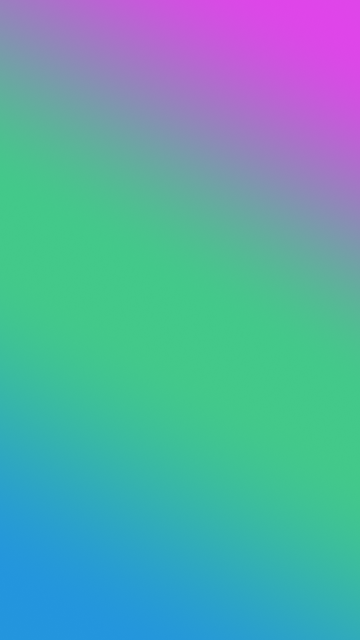
This background is drawn by a Shadertoy shader. Its source:

```glsl
// A soft diagonal sweep from magenta through green to blue.
// Depth below a tilted line drives two smooth blends between three colours,
// and a faint dither keeps the long ramps free of banding.

const vec3 MAGENTA = vec3(0.875, 0.270, 0.915);
const vec3 GREEN   = vec3(0.262, 0.787, 0.540);
const vec3 BLUE    = vec3(0.138, 0.585, 0.868);

// Distance down the canvas, sinking towards the right by the given tilt.
float tiltedDepth(vec2 uv, float tilt) {
    return 1.0 - uv.y - tilt * uv.x;
}

// Three colours joined by two eased ramps; each range holds start and end.
vec3 threeColourRamp(float depth, vec2 upperRange, vec2 lowerRange) {
    float toGreen = smoothstep(upperRange.x, upperRange.y, depth);
    float toBlue = smoothstep(lowerRange.x, lowerRange.y, depth);
    return mix(mix(MAGENTA, GREEN, toGreen), BLUE, toBlue);
}

float hash(vec2 p) {
    return fract(sin(dot(p, vec2(12.99, 78.23))) * 43758.5);
}

void mainImage(out vec4 fragColor, in vec2 fragCoord) {
    vec2 uv = fragCoord / iResolution.xy;

    // Diagonal gradient
    float depth = tiltedDepth(uv, 0.315);
    vec3 colour = threeColourRamp(depth, vec2(-0.265, 0.305), vec2(0.405, 0.915));

    // Dither of one colour step
    colour += (hash(fragCoord) - 0.5) / 255.0;
    fragColor = vec4(colour, 1.0);
}
```
